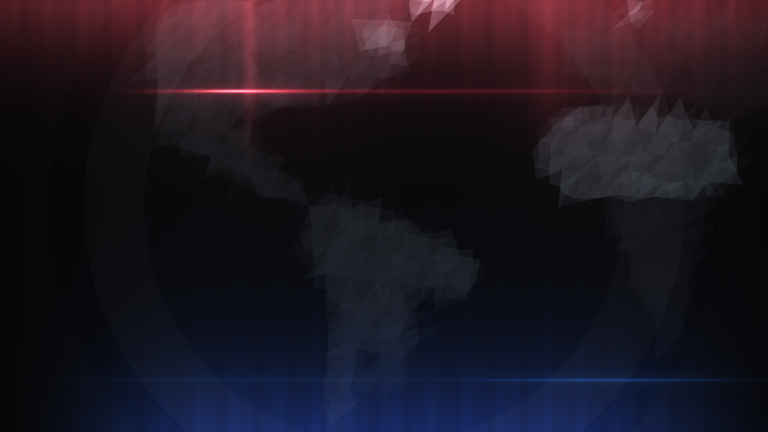
Give the GLSL for this background, as a Shadertoy shader.

```glsl
// Dark backdrop: faceted land shapes and faint rings between a red glow above and a blue glow below.

const vec3 RED = vec3(0.42, 0.13, 0.16);
const vec3 FLARE_RED = vec3(0.85, 0.13, 0.22);
const vec3 BLUE = vec3(0.055, 0.125, 0.34);
const vec3 FLARE_BLUE = vec3(0.06, 0.25, 0.48);
const vec3 SLATE = vec3(0.82, 0.92, 1.0);

float hash(vec2 p) {
    return fract(sin(dot(p, vec2(127.1, 311.7))) * 43758.55);
}

// Soft strip around a centre line.
float band(float x, float centre, float width) {
    float t = (x - centre) / width;
    return exp(-t * t);
}

// Soft-edged capsule whose radius changes from ra to rb.
float blob(vec2 p, vec2 a, vec2 b, float ra, float rb) {
    vec2 ab = b - a;
    float t = clamp(dot(p - a, ab) / dot(ab, ab), 0.0, 1.0);
    float d = length(p - a - ab * t) - mix(ra, rb, t);
    return smoothstep(0.018, -0.018, d);
}

// Brightness of the land masses at a point.
float land(vec2 p) {
    // Southern continent, narrowing downward
    float south = blob(p, vec2(0.79, 0.455), vec2(1.04, 0.37), 0.09, 0.06);
    south = max(south, blob(p, vec2(0.85, 0.38), vec2(0.91, 0.21), 0.12, 0.05));
    south = max(south, blob(p, vec2(0.82, 0.27), vec2(0.775, 0.02), 0.04, 0.025));
    south = max(south, 0.6 * blob(p, vec2(0.83, 0.12), vec2(0.92, 0.14), 0.03, 0.03));
    // Northern continent and its land bridge
    float north = blob(p, vec2(0.48, 0.86), vec2(0.84, 0.91), 0.14, 0.11);
    north = max(north, 0.7 * blob(p, vec2(0.43, 0.73), vec2(0.56, 0.64), 0.07, 0.05));
    north = max(north, 0.7 * blob(p, vec2(0.57, 0.61), vec2(0.70, 0.54), 0.045, 0.015));
    // Eastern continent and the fainter land around it
    float east = blob(p, vec2(1.36, 0.645), vec2(1.62, 0.64), 0.105, 0.09);
    float faint = blob(p, vec2(1.52, 0.54), vec2(1.55, 0.22), 0.12, 0.03);
    faint = max(faint, blob(p, vec2(1.39, 0.88), vec2(1.70, 0.85), 0.08, 0.12));
    // Small bright caps
    float caps = blob(p, vec2(0.98, 1.0), vec2(1.03, 1.0), 0.022, 0.022);
    caps += 0.6 * blob(p, vec2(1.47, 0.985), vec2(1.48, 0.97), 0.018, 0.015);
    caps += 0.3 * blob(p, vec2(0.88, 0.92), vec2(0.93, 0.88), 0.035, 0.02);
    return max(max(0.085 * south, 0.085 * north), max(0.155 * east, 0.035 * faint)) + 0.55 * caps;
}

vec2 corner(vec2 id) {
    return id + 0.62 * (vec2(hash(id), hash(id + 37.0)) - 0.5);
}

float edge(vec2 p, vec2 a, vec2 b) {
    vec2 d = normalize(b - a);
    return d.x * (p.y - a.y) - d.y * (p.x - a.x);
}

// Adds one shaded triangle: x holds light, y holds coverage.
vec2 facet(vec2 q, vec2 a, vec2 b, vec2 c, float scale, float blur) {
    float inside = min(edge(q, a, b), min(edge(q, b, c), edge(q, c, a)));
    float cover = smoothstep(-blur, blur, inside);
    if (cover <= 0.0) return vec2(0.0);
    vec2 middle = (a + b + c) / 3.0;
    float shade = 0.72 + 0.56 * hash(floor(middle * 50.0));
    return cover * vec2(land(middle / scale) * shade, 1.0);
}

// Cellular mesh: a jittered grid with each cell split into two triangles.
float facetedLand(vec2 p, float scale) {
    vec2 q = p * scale;
    float blur = 0.7 * scale / iResolution.y;
    vec2 sum = vec2(0.0);
    for (int j = -1; j <= 1; j++)
    for (int i = -1; i <= 1; i++) {
        vec2 id = floor(q) + vec2(i, j);
        vec2 a = corner(id), b = corner(id + vec2(1, 0));
        vec2 c = corner(id + 1.0), d = corner(id + vec2(0, 1));
        sum += facet(q, a, b, c, scale, blur) + facet(q, a, c, d, scale, blur);
    }
    return sum.x / max(sum.y, 0.001);
}

// Faint concentric plates.
float rings(vec2 p) {
    float r = length(p - vec2(0.889, 0.525));
    float s = 1.0 / iResolution.y;
    float inner = smoothstep(-s, s, r - 0.555);
    float middle = smoothstep(-s, s, r - 0.695);
    float outer = smoothstep(-s, s, r - 0.775);
    return 0.018 * inner - 0.022 * middle + 0.010 * outer;
}

void mainImage(out vec4 fragColor, in vec2 fragCoord) {
    vec2 p = fragCoord / iResolution.y;
    float sides = smoothstep(-0.15, 0.45, p.x) * smoothstep(1.95, 1.4, p.x);
    float streaks = 1.0 + 0.05 * sin(p.x * 71.0) + 0.04 * sin(p.x * 163.0 + 2.0);

    // Base, plates and land
    vec3 color = vec3(0.033, 0.035, 0.043) * mix(0.5, 1.0, sides);
    color += rings(p) * mix(0.4, 1.0, sides);
    float ground = mix(facetedLand(p, 17.0), facetedLand(p, 33.0), 0.5);
    color += SLATE * ground * mix(0.6, 1.0, smoothstep(0.0, 0.4, p.y));

    // Red glow from above, blue glow from below
    float redReach = 0.13 + 0.04 * band(p.x, 0.65, 0.25) + 0.05 * band(p.x, 1.38, 0.25);
    float redGlow = exp(-pow((1.0 - p.y) / redReach, 1.4)) * mix(0.55, 1.0, sides);
    float blueGlow = exp(-pow(p.y / 0.17, 1.3)) * smoothstep(0.0, 0.55, p.x) * smoothstep(1.9, 1.25, p.x);
    color += RED * redGlow * streaks + BLUE * blueGlow * streaks;

    // Vertical red beams
    float beamFade = smoothstep(0.6, 0.85, p.y);
    color += RED * beamFade * (0.35 * band(p.x, 0.58, 0.018) + 0.2 * band(p.x, 1.275, 0.05));

    // Horizontal flares
    float redSpan = band(p.x, 0.56, 0.16) + 0.3 * band(p.x, 1.0, 0.38);
    color += FLARE_RED * redSpan * (0.75 * band(p.y, 0.789, 0.0045) + 0.16 * band(p.y, 0.789, 0.022));
    color += 0.5 * band(p.x, 0.55, 0.07) * band(p.y, 0.789, 0.0025);
    float blueSpan = band(p.x, 1.4, 0.26) + 0.3 * band(p.x, 0.55, 0.3);
    color += FLARE_BLUE * blueSpan * (0.5 * band(p.y, 0.12, 0.003) + 0.12 * band(p.y, 0.12, 0.02));

    fragColor = vec4(clamp(color, 0.0, 1.0), 1.0);
}
```
